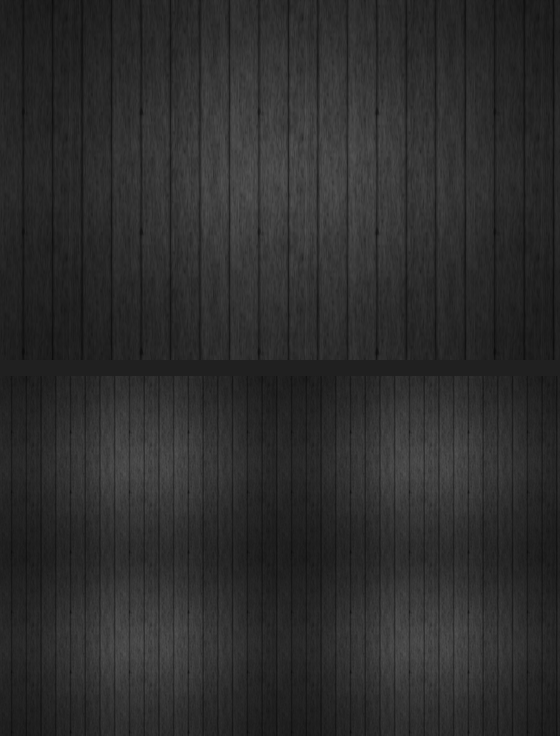
Top, the tile; bottom, the same tile 2 across and 2 down.
A WebGL 2 fragment shader for this texture:

```glsl
#version 300 es
precision highp float;
// Dark vertical wood planks lit by a soft central glow. Each plank has its own
// stretched, wrapping noise for grain, with figure, slits, stains and knots;
// the boards repeat in sets of eight across and three times up the canvas.
uniform vec2 u_resolution;
out vec4 fragColor;

const float TAU = 6.2831853;
const float PLANKS = 19.0;      // boards across
const float PLANK_SHIFT = 0.215;
const float PLANK_SET = 8.0;    // boards before the grain comes back
const float ROWS = 3.0;         // grain repeats up the canvas
const vec2 GLOW_CENTER = vec2(0.525, 0.53);

float hash(vec2 p) {
  return fract(sin(dot(p, vec2(127.1, 311.7))) * 43758.5453);
}

// Value noise that wraps vertically after period cells.
float noise(vec2 p, float period, float seed) {
  vec2 cell = floor(p);
  vec2 w = fract(p);
  w = w * w * (3.0 - 2.0 * w);
  float y0 = mod(cell.y, period);
  float y1 = mod(cell.y + 1.0, period);
  float x = cell.x + seed * 57.0;
  return mix(mix(hash(vec2(x, y0)), hash(vec2(x + 1.0, y0)), w.x),
             mix(hash(vec2(x, y1)), hash(vec2(x + 1.0, y1)), w.x), w.y);
}

// Noise over one plank tile, with a count of cells across and up.
float grain(vec2 p, vec2 cells, float seed) {
  return noise(p * cells, cells.y, seed) - 0.5;
}

// Soft ellipse, wrapping vertically.
float blotch(vec2 p, vec2 center, vec2 radius) {
  vec2 d = p - center;
  d.y -= floor(d.y + 0.5);
  return 1.0 - smoothstep(0.3, 1.0, length(d / radius));
}

// Relative brightness of the wood at a point of a plank tile.
float woodTone(vec2 p, float board) {
  float warp = grain(p, vec2(3.0, 4.0), board + 11.0);
  vec2 q = vec2(p.x + 0.12 * warp, p.y);
  float tone = 1.0 + 0.10 * (hash(vec2(board, 4.7)) - 0.5);

  // Crisp fibres over broader streaks
  tone += 0.19 * grain(q, vec2(29.0, 14.0), board + 21.0);
  tone += 0.13 * grain(q, vec2(25.0, 37.0), board + 31.0);
  tone += 0.14 * grain(q, vec2(13.0, 5.0), board + 41.0);
  tone += 0.13 * grain(q, vec2(5.0, 2.0), board + 47.0);

  // Curved figure, strongest on every fourth board
  float figured = 1.0 - step(0.5, abs(mod(board, 4.0) - 2.0));
  float rings = sin(TAU * (5.0 * q.x + 5.0 * grain(p, vec2(2.0, 2.0), board + 51.0)));
  tone += mix(0.018, 0.04, figured) * rings;

  // Narrow dark slits
  float slit = smoothstep(0.2, 0.4, grain(q, vec2(23.0, 19.0), board + 61.0));
  tone -= 0.10 * slit;

  // Scattered long stains
  for (int i = 0; i < 4; i++) {
    vec2 key = vec2(board + 3.0, float(i) + 8.3);
    vec2 center = vec2(0.15 + 0.7 * hash(key), hash(key + 17.0));
    vec2 radius = vec2(0.10, 0.07) * (0.7 + 0.7 * hash(key + 29.0));
    float ragged = 0.75 + grain(q, vec2(21.0, 15.0), board + 71.0);
    tone -= mix(0.03, 0.17, figured) * ragged * blotch(q, center, radius);
  }
  return tone;
}

// Light left beside the groove between two boards; side is signed distance.
float grooveShade(float side, float y, float seam, float pixel) {
  float depth = hash(vec2(mod(seam, PLANK_SET), 9.1));
  float worn = 0.85 + 0.4 * grain(vec2(0.3, y), vec2(1.0, 9.0), seam + 81.0);
  float d = abs(side);
  float halfWidth = mix(0.010, 0.022, depth);
  float core = 1.0 - smoothstep(halfWidth - 0.5 * pixel, halfWidth + 0.75 * pixel, d);
  float slope = 1.0 - smoothstep(0.01, 0.11, d);
  float bevel = 1.0 - smoothstep(0.0, 0.035, abs(side - 0.085));
  return (1.0 - mix(0.36, 0.50, depth) * worn * core) * (1.0 - 0.20 * slope) + 0.05 * bevel;
}

// Periodic glow: each axis fades to the same level at opposite edges.
float glow(vec2 uv) {
  vec2 c = 0.5 + 0.5 * cos(TAU * (uv - GLOW_CENTER));
  return 0.118 + 0.066 * c.x + 0.035 * c.y + 0.062 * c.x * c.y;
}

void main() {
  vec2 uv = gl_FragCoord.xy / u_resolution;
  float across = uv.x * PLANKS + PLANK_SHIFT;
  float board = mod(mod(floor(across), PLANKS), PLANK_SET);
  float seam = mod(floor(across + 0.5), PLANKS);
  float side = across - floor(across + 0.5);
  vec2 p = vec2(fract(across), fract(uv.y * ROWS));

  float light = glow(uv) * woodTone(p, board);
  light *= grooveShade(side, p.y, seam, PLANKS / u_resolution.x);

  // Small dark knots straddling every fourth groove
  float knotted = 1.0 - step(0.5, abs(mod(seam, 4.0) - 1.0));
  float rough = 0.08 * grain(p, vec2(8.0, 28.0), 93.0);
  light *= 1.0 - 0.42 * knotted * blotch(vec2(side + rough, p.y), vec2(0.0, 0.06), vec2(0.09, 0.06));

  fragColor = vec4(vec3(clamp(light, 0.0, 1.0)), 1.0);
}
```
